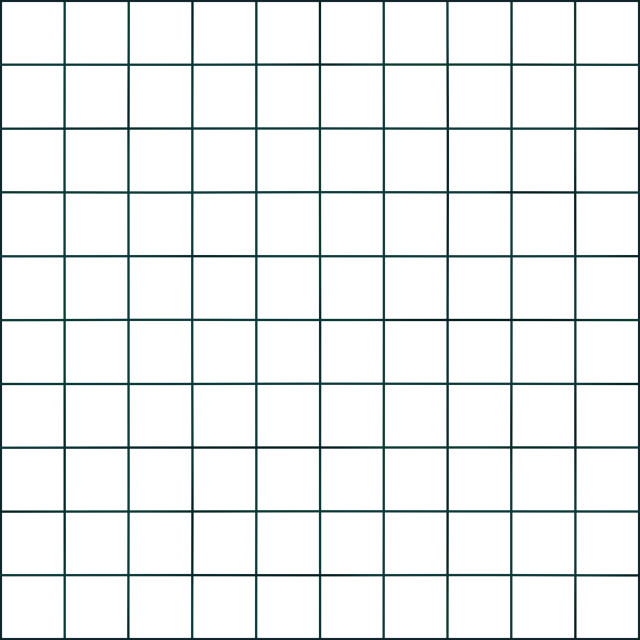
Write a three.js fragment shader that draws this pattern.

```glsl
#define CELLS 10.0
#define MARGIN 0.0014
#define LINE_WIDTH 0.0036
#define SOFTNESS 0.0011
#define WOBBLE 0.0003
#define PAPER vec3(1.0)
#define INK vec3(0.04, 0.22, 0.22)
#define INK_DARK vec3(0.0, 0.09, 0.10)
#define INK_GREEN vec3(0.03, 0.22, 0.15)
#define INK_BORDER vec3(0.06, 0.14, 0.16)

varying vec2 vUv;

float hash(vec2 p) {
  return fract(sin(dot(p, vec2(127.1, 311.7))) * 43758.5453);
}

// Smooth variation along one line, different for every line
float lineNoise(float along, float line) {
  float cell = floor(along);
  float t = smoothstep(0.0, 1.0, along - cell);
  return mix(hash(vec2(cell, line)), hash(vec2(cell + 1.0, line)), t);
}

// Ink colour in rgb and coverage in a, for the nearest line of one direction
vec4 ruledLine(float across, float along, float seed) {
  float pitch = (1.0 - 2.0 * MARGIN) / CELLS;
  float index = clamp(floor((across - MARGIN) / pitch + 0.5), 0.0, CELLS);
  float border = 1.0 - step(0.5, index) * step(index, CELLS - 0.5);
  float id = index + seed;

  // Slight drift of each inner line
  float drift = (lineNoise(along * 4.0, id + 31.0) - 0.5) * 2.0 * WOBBLE;
  float center = MARGIN + index * pitch + drift * (1.0 - border);
  float edge = abs(across - center) - 0.5 * LINE_WIDTH;
  float coverage = 1.0 - smoothstep(-SOFTNESS, SOFTNESS, edge);

  // Uneven ink: dark stretches and a faint green cast
  float dark = smoothstep(0.5, 1.0, lineNoise(along * CELLS * 0.6, id));
  float green = smoothstep(0.6, 1.0, lineNoise(along * 3.0, id + 67.0));
  vec3 ink = mix(INK, INK_GREEN, green * 0.7);
  ink = mix(ink, INK_DARK, dark * 0.85);
  ink = mix(ink, INK_BORDER, border);
  return vec4(ink, coverage);
}

void main() {
  vec4 vertical = ruledLine(vUv.x, vUv.y, 3.0);
  vec4 horizontal = ruledLine(vUv.y, vUv.x, 101.0);

  vec3 color = mix(PAPER, vertical.rgb, vertical.a);
  color = mix(color, horizontal.rgb, horizontal.a);
  gl_FragColor = vec4(color, 1.0);
}
```
